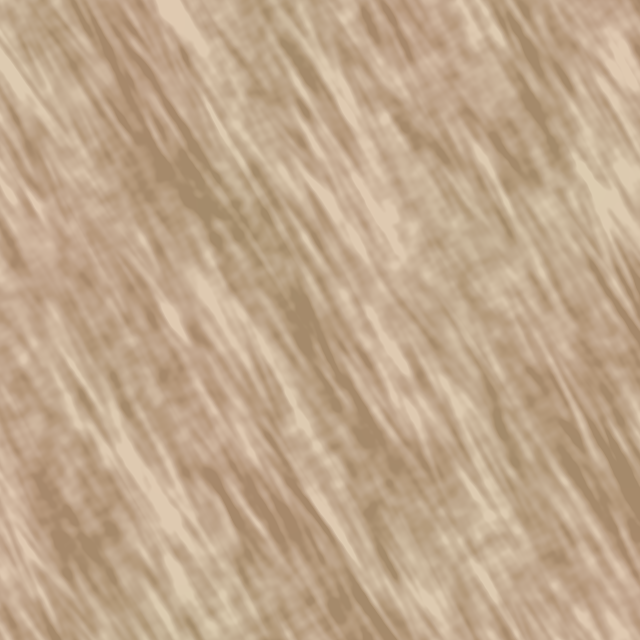
A three.js fragment shader for this texture:

```glsl
varying vec2 vUv;

vec2 gradientAt(vec2 cell) {
  vec3 h = fract(cell.xyx * vec3(0.1031, 0.1030, 0.0973));
  h += dot(h, h.yzx + 33.33);
  float angle = 6.28318 * fract((h.x + h.y) * h.z);
  return vec2(cos(angle), sin(angle));
}

float gradientNoise(vec2 p) {
  vec2 cell = floor(p);
  vec2 f = p - cell;
  vec2 w = f * f * f * (f * (f * 6.0 - 15.0) + 10.0);
  float a = dot(gradientAt(cell), f);
  float b = dot(gradientAt(cell + vec2(1.0, 0.0)), f - vec2(1.0, 0.0));
  float c = dot(gradientAt(cell + vec2(0.0, 1.0)), f - vec2(0.0, 1.0));
  float d = dot(gradientAt(cell + 1.0), f - 1.0);
  return mix(mix(a, b, w.x), mix(c, d, w.x), w.y);
}

// Wood tones from dark grain to pale fibre
vec3 woodColour(float tone) {
  vec3 colour = mix(vec3(0.65, 0.54, 0.42), vec3(0.71, 0.60, 0.48), smoothstep(0.0, 0.28, tone));
  colour = mix(colour, vec3(0.75, 0.65, 0.55), smoothstep(0.22, 0.52, tone));
  colour = mix(colour, vec3(0.80, 0.71, 0.61), smoothstep(0.46, 0.76, tone));
  return mix(colour, vec3(0.87, 0.79, 0.69), smoothstep(0.70, 1.05, tone));
}

void main() {
  // x runs across the fibres, y along them
  vec2 p = vec2(dot(vUv, vec2(0.86, 0.51)), dot(vUv, vec2(-0.51, 0.86))) + 3.0;
  p.x += 0.006 * gradientNoise(p * vec2(5.0, 4.0));

  // Stagger the fibre ends so they do not line up
  float stagger = 0.16 * gradientNoise(vec2(p.x * 23.0, p.y * 2.0));
  vec2 fibre = vec2(p.x, p.y + stagger);

  // Broad pale and dark bands
  float bands = 0.62 * gradientNoise(p * vec2(6.5, 1.7) + 11.0);
  bands += 0.42 * gradientNoise(p * vec2(13.0, 5.0) + 37.0);

  // Long and short streaks, faded out in calm patches
  float patchiness = smoothstep(-0.35, 0.3, gradientNoise(p * vec2(7.0, 4.5) + 61.0));
  float streaks = 0.75 * gradientNoise(fibre * vec2(47.0, 5.0) + 83.0);
  streaks += 0.55 * gradientNoise(fibre * vec2(68.0, 13.0) + 19.0);
  streaks *= mix(0.55, 1.25, patchiness);

  // Sparse bright fibres
  float ridges = smoothstep(0.16, 0.46, gradientNoise(fibre * vec2(42.0, 3.0) + 140.0));

  // Small mottled flecks between the streaks
  float flecks = 0.40 * gradientNoise(p * vec2(36.0, 29.0) + 7.0);
  flecks += 0.20 * gradientNoise(p * vec2(48.0, 72.0) + 29.0);
  flecks *= mix(1.2, 0.65, patchiness);

  float tone = 0.46 + bands + streaks + flecks + 0.24 * ridges;
  vec3 colour = woodColour(tone);

  // Drift between pinkish and olive beige
  float drift = gradientNoise(p * vec2(4.5, 3.0) + 53.0);
  colour += drift * vec3(0.018, -0.012, 0.006);
  gl_FragColor = vec4(colour, 1.0);
}
```
